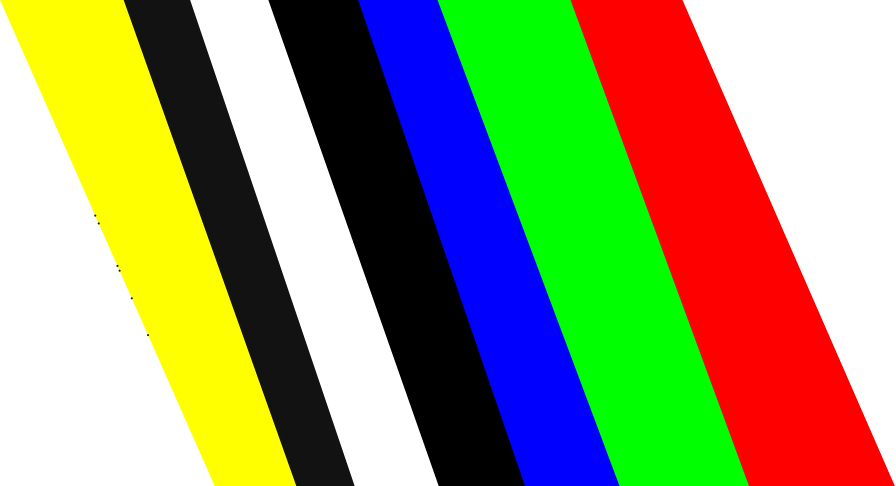
A Shadertoy shader for this background:

```glsl
// Slanted colour bands fanning down to the right across a white ground.
// Each band starts at a straight edge given by its x at the top and bottom;
// bands are painted left to right, then a few tiny specks dot the first edge.

const int BAND_COUNT = 8;
const vec3 WHITE    = vec3(1.0);
const vec3 YELLOW   = vec3(1.0, 1.0, 0.0);
const vec3 CHARCOAL = vec3(0.07);
const vec3 BLACK    = vec3(0.0);
const vec3 BLUE     = vec3(0.0, 0.0, 1.0);
const vec3 GREEN    = vec3(0.0, 1.0, 0.0);
const vec3 RED      = vec3(1.0, 0.0, 0.0);

// Left edge of each band: x at the top, x at the bottom (canvas widths)
const vec2 EDGES[BAND_COUNT] = vec2[](
    vec2(0.0000, 0.2396), vec2(0.1380, 0.3307),
    vec2(0.2122, 0.3958), vec2(0.2995, 0.4896),
    vec2(0.3997, 0.5859), vec2(0.4883, 0.6914),
    vec2(0.6367, 0.8359), vec2(0.7617, 0.9987));

const vec3 BAND_COLORS[BAND_COUNT] = vec3[](
    YELLOW, CHARCOAL, WHITE, BLACK, BLUE, GREEN, RED, WHITE);

const int   SPECK_COUNT  = 6;
const float SPECK_RADIUS = 0.0011;           // canvas widths
const vec2  SPECK_RANGE  = vec2(0.40, 0.70); // depth below the top

float hash(float n) {
    n = fract(n * 0.1031);
    n *= n + 33.33;
    return fract(n * (n + n));
}

float edgeX(vec2 edge, float depth) {
    return mix(edge.x, edge.y, depth);
}

void mainImage(out vec4 fragColor, in vec2 fragCoord) {
    vec2 uv = fragCoord / iResolution.xy;
    float depth = 1.0 - uv.y;
    float pixel = 1.0 / iResolution.x;
    float aspect = iResolution.y / iResolution.x;

    // Bands: each one covers everything to the right of its edge
    vec3 color = WHITE;
    for (int i = 0; i < BAND_COUNT; i++) {
        float offset = uv.x - edgeX(EDGES[i], depth);
        float coverage = clamp(offset / pixel + 0.5, 0.0, 1.0);
        color = mix(color, BAND_COLORS[i], coverage);
    }

    // Specks: one jittered dot per step along the first edge
    for (int i = 0; i < SPECK_COUNT; i++) {
        float along = (float(i) + hash(float(i) + 7.0)) / float(SPECK_COUNT);
        float speckDepth = mix(SPECK_RANGE.x, SPECK_RANGE.y, along);
        vec2 center = vec2(edgeX(EDGES[0], speckDepth), speckDepth);
        vec2 delta = (vec2(uv.x, depth) - center) * vec2(1.0, aspect);
        float speck = clamp((SPECK_RADIUS - length(delta)) / pixel + 0.5, 0.0, 1.0);
        color = mix(color, CHARCOAL, speck);
    }

    fragColor = vec4(color, 1.0);
}
```
